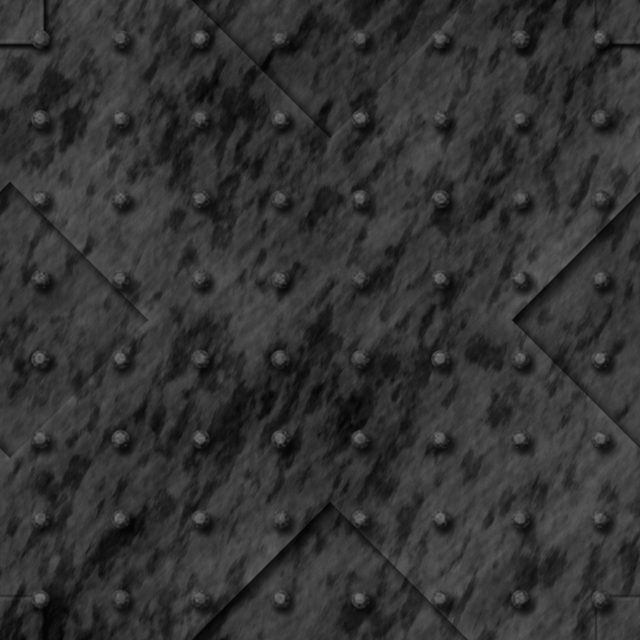
Reproduce this texture procedurally as a Shadertoy shader.

```glsl
// Worn dark iron plating: a raised cross, corner plates and an 8 by 8 grid of rivets.

float hash(vec2 p) {
    return fract(sin(dot(p, vec2(127.1, 311.7))) * 43758.5453);
}

float noise(vec2 p) {
    vec2 i = floor(p), f = fract(p);
    f = f * f * (3.0 - 2.0 * f);
    return mix(mix(hash(i), hash(i + vec2(1, 0)), f.x),
               mix(hash(i + vec2(0, 1)), hash(i + vec2(1, 1)), f.x), f.y);
}

float fbm(vec2 p) {
    float sum = 0.0, amp = 0.5;
    for (int i = 0; i < 4; i++) {
        sum += amp * noise(p);
        p = p * 2.03 + 17.3;
        amp *= 0.5;
    }
    return sum / 0.9375;
}

// Offset from the nearest copy of a point in the repeating tile
vec2 wrap(vec2 p) {
    return fract(p + 0.5) - 0.5;
}

float diamond(vec2 p) {
    return (abs(p.x) + abs(p.y) - 0.216) * 0.7071;
}

// Distance to the sunken diamonds between the arms of the cross
float recess(vec2 p) {
    return min(diamond(wrap(p - vec2(0.0156, 0.5))),
               diamond(wrap(p - vec2(0.5156, 0.0))));
}

// Distance to the plate shared by the four corners
float cornerPlate(vec2 p) {
    vec2 d = abs(wrap(p)) - 0.069;
    return length(max(d, 0.0)) + min(max(d.x, d.y), 0.0);
}

// Clouded grey metal with diagonal brushing and dark, steep flecks
float wornMetal(vec2 p) {
    vec2 diagonal = vec2(p.x + p.y, p.x - p.y) * 0.7071;
    vec2 steep = vec2(dot(p, vec2(0.92, -0.39)), dot(p, vec2(0.39, 0.92)));
    float clouds = fbm(diagonal * vec2(4.0, 7.0) + 3.7) - 0.5;
    float brushed = fbm(diagonal * vec2(14.0, 75.0) + 41.0) - 0.5;
    float grain = fbm(steep * vec2(150.0, 75.0) + 9.0) - 0.5;
    float flecks = fbm(steep * vec2(62.0, 24.0) + 60.0) - 0.35 * clouds;
    return 0.238 + 0.20 * clouds + 0.13 * brushed + 0.13 * grain
         - 0.11 * smoothstep(0.46, 0.72, flecks);
}

void mainImage(out vec4 fragColor, in vec2 fragCoord) {
    vec2 p = fragCoord / iResolution.xy;
    float px = 1.0 / iResolution.y;
    float shade = wornMetal(p);

    // Sunken diamonds: shadow falls to the lower right, the rim catches light
    float d = recess(p);
    float sunken = smoothstep(px, -px, d);
    float shadow = smoothstep(-0.018, 0.014, recess(p + vec2(-0.008, 0.008)));
    shade *= 1.0 - sunken * (0.08 + 0.72 * shadow);
    shade += 0.035 * (1.0 - sunken) * exp(-max(d, 0.0) * 90.0);

    // Raised corner plate with a drop shadow and a thin lit edge
    float plate = cornerPlate(p);
    float raised = smoothstep(px, -px, plate);
    float drop = smoothstep(0.006, -0.005, cornerPlate(p - vec2(0.005, -0.006)));
    shade *= 1.0 - 0.85 * drop * (1.0 - raised);
    shade *= 1.0 - 0.3 * smoothstep(0.003, 0.0, abs(plate));
    shade += 0.035 * smoothstep(0.004, 0.0, abs(plate + 0.005));

    // Rivets: soft shadow, shaded flank and a worn bright cap
    vec2 cell = floor(p * 8.0);
    vec2 c = (fract(p * 8.0) - 0.5) / 8.0 - vec2(0.001, 0.001);
    float wear = hash(cell + 5.0);
    shade *= 1.0 - 0.7 * smoothstep(0.025, 0.007, length(c - vec2(0.006, -0.008)));
    float flank = 0.19 + 0.10 * dot(c / 0.0145, vec2(-0.6, 0.8));
    float cap = smoothstep(0.0105, 0.006, length(c - vec2(-0.001, 0.0015)));
    float rivet = flank + cap * (0.10 + 0.07 * wear)
                + 0.14 * (noise(p * 260.0) - 0.5);
    shade = mix(shade, rivet, smoothstep(0.0145 + px, 0.0145 - px, length(c)));

    fragColor = vec4(vec3(clamp(shade, 0.02, 1.0)), 1.0);
}
```
